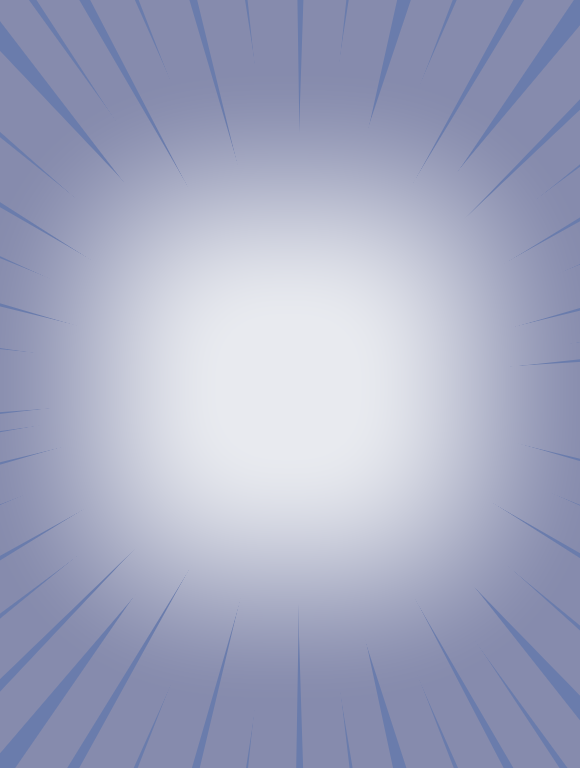
Write a WebGL 1 fragment shader that draws this background.

```glsl
precision highp float;

uniform vec2 u_resolution;

#define OUTER_COLOR vec3(0.525, 0.545, 0.677)
#define GLOW_COLOR vec3(0.910, 0.918, 0.938)
#define RAY_COLOR vec3(0.415, 0.485, 0.675)
#define GLOW_OFFSET vec2(-0.002, -0.004)
#define RAY_OFFSET vec2(0.009, -0.001)
#define GLOW_INNER 0.08
#define GLOW_OUTER 0.42
#define GLOW_SQUARENESS 2.6
#define RAY_COUNT 48
#define THIN_SLOPE 0.024
#define WIDE_SLOPE 0.052

const float TAU = 6.2831853;

float hash(float n) {
  return fract(sin(n * 12.9898 + 4.1) * 43758.547);
}

// Distance whose level lines are rounded squares
float squircleLength(vec2 p) {
  vec2 q = pow(abs(p) + 1e-5, vec2(GLOW_SQUARENESS));
  return pow(q.x + q.y, 1.0 / GLOW_SQUARENESS);
}

// 1 for the broad rays: near the diagonals, and two right of the vertical
float isWide(float slot) {
  float diagonal = abs(abs(mod(slot, 24.0) - 12.5) - 5.5);
  float upright = abs(abs(slot - 24.0) - 14.0);
  return 1.0 - step(0.1, min(diagonal, upright));
}

// Evenly spaced angle, bent near the horizontal and the falling diagonal
float rayAngle(float slot) {
  float angle = TAU * slot / float(RAY_COUNT);
  float level = sin(angle) / 0.1;
  float falling = max(0.0, -sin(2.0 * angle));
  float jitter = 0.02 * (hash(slot) - 0.5);
  return angle + 0.095 * exp(-level * level) - 0.07 * pow(falling, 8.0) + jitter;
}

// Distance from the centre to the tip: long and short rays alternate
float tipRadius(float slot, float angle, float wide) {
  float rise = sin(angle);
  float longTip = 0.295 + 0.05 * hash(slot + 71.0);
  float shortTip = 0.35 + 0.07 * rise * rise + 0.05 * hash(slot + 37.0);
  float thinTip = mix(longTip, shortTip, mod(slot, 2.0));
  return mix(thinTip, 0.355, wide);
}

// Coverage of one wedge that opens outward from its tip
float ray(vec2 p, float slot, float pixel) {
  float angle = rayAngle(slot);
  float wide = isWide(slot);
  vec2 direction = vec2(cos(angle), sin(angle));
  float along = dot(p, direction) - tipRadius(slot, angle, wide);
  float across = abs(p.x * direction.y - p.y * direction.x);
  float halfWidth = along * mix(THIN_SLOPE, WIDE_SLOPE, wide);
  return clamp(0.5 + (halfWidth - across) / pixel, 0.0, 1.0);
}

void main() {
  float pixel = 1.0 / u_resolution.y;
  vec2 p = (gl_FragCoord.xy - 0.5 * u_resolution) * pixel;

  // Soft central glow
  float radius = squircleLength(p - GLOW_OFFSET);
  float glow = 1.0 - smoothstep(GLOW_INNER, GLOW_OUTER, radius);
  vec3 color = mix(OUTER_COLOR, GLOW_COLOR, glow);

  // Ring of rays
  float rays = 0.0;
  for (int i = 0; i < RAY_COUNT; i++) {
    rays = max(rays, ray(p - RAY_OFFSET, float(i), pixel));
  }
  color = mix(color, RAY_COLOR, rays);

  gl_FragColor = vec4(color, 1.0);
}
```
